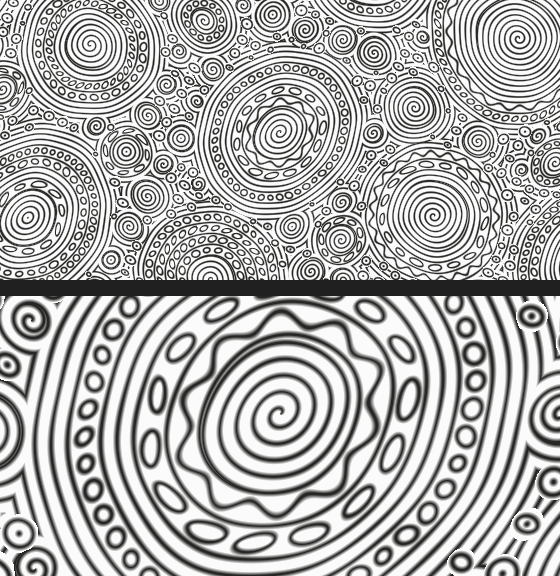
Top, the full canvas; bottom, a detail of the centre.
This pattern is drawn by a Shadertoy shader. Its source:

```glsl
// Ink doodle of packed spirals, ringed medallions, beads and contour lines.
// Disks of four sizes sit on nested hashed grids; each one shrinks to the room
// left by the larger ones, and the gaps are filled with distance contours.

const vec3 PAPER = vec3(0.985);
const vec3 INK = vec3(0.15, 0.15, 0.145);
const float STROKE = 0.0027;      // half width of a pen line
const float SOFTNESS = 0.0022;    // half width of its blurred edge
const float GAP_SPACING = 0.018;  // distance between contour lines
const float MARGIN = 0.014;       // room kept between disks
const float BIG = 0.66, MEDIUM = 0.27, SMALL = 0.13, TINY = 0.056; // grid cells
const float GRID_TILT = 0.42;
const float TAU = 6.2831853;

vec3 hash3(vec2 p) {
    vec3 q = vec3(dot(p, vec2(127.1, 311.7)), dot(p, vec2(269.5, 183.3)), dot(p, vec2(419.2, 371.9)));
    return fract(sin(q) * 43758.55);
}

// Random disk (centre, radius) that stays inside its grid cell
vec3 place(vec2 cell, float size) {
    vec3 h = hash3(cell + size * 37.0);
    float r = size * mix(0.3, 0.49, h.z);
    return vec3((cell + 0.5) * size + (h.xy - 0.5) * (size - 2.0 * r), r);
}

// Shrink a disk to the free room, or drop it
vec3 fit(vec3 disk, float room, float smallest) {
    float r = min(disk.z, room - MARGIN);
    return vec3(disk.xy, r < smallest ? -1.0 : r);
}

// Keep the nearer disk: xyz is the disk, w the signed distance
vec4 nearer(vec4 best, vec3 disk, vec2 p) {
    float d = length(p - disk.xy) - disk.z;
    return d < best.w ? vec4(disk, d) : best;
}

vec2 neighbour(vec2 p, float size, int i) {
    return floor(p / size - 0.5) + vec2(i & 1, i >> 1);
}

// Nearest disk among the big, then medium, then small ones
vec4 nearBig(vec2 p) {
    vec4 best = vec4(0.0, 0.0, 0.0, 0.5 * BIG);
    for (int i = 0; i < 4; i++) best = nearer(best, place(neighbour(p, BIG, i), BIG), p);
    return best;
}

vec4 nearMedium(vec2 p) {
    vec4 best = nearBig(p);
    best.w = min(best.w, 0.5 * MEDIUM);
    for (int i = 0; i < 4; i++) {
        vec3 disk = place(neighbour(p, MEDIUM, i), MEDIUM);
        best = nearer(best, fit(disk, nearBig(disk.xy).w, 0.045), p);
    }
    return best;
}

vec4 nearSmall(vec2 p) {
    vec4 best = nearMedium(p);
    best.w = min(best.w, 0.5 * SMALL);
    for (int i = 0; i < 4; i++) {
        vec3 disk = place(neighbour(p, SMALL, i), SMALL);
        best = nearer(best, fit(disk, nearMedium(disk.xy).w, 0.02), p);
    }
    return best;
}

// Distance to the nearest whole-number line of a phase
float lines(float phase, float spacing) {
    return abs(fract(phase + 0.5) - 0.5) * spacing;
}

float ellipseOutline(vec2 p, vec2 radii) {
    float k = length(p / radii);
    return abs((k - 1.0) * k / max(length(p / (radii * radii)), 1e-4));
}

// Double-width band of a medallion: plain rings, a wave, or beads and leaves
float band(float turn, float across, float radius, float spacing, vec3 h) {
    float edge = spacing - abs(across);
    if (h.x < 0.4) return min(edge, abs(across));
    float count = max(floor(TAU * radius / (spacing * mix(1.5, 3.8, h.y * h.y))), 3.0);
    float pitch = TAU * radius / count;
    if (h.x < 0.48) return min(edge, 0.75 * abs(across - 0.45 * spacing * sin(turn * count * TAU)));
    vec3 vary = hash3(vec2(floor(turn * count), h.z * 50.0));
    vec2 q = vec2((fract(turn * count) - 0.5) * pitch, across);
    q.x += q.y * (h.z - 0.5) * 1.6;
    q.y += q.x * (vary.x - 0.5) * 0.4;
    vec2 radii = vec2(0.36 * pitch, 0.56 * spacing) * mix(0.75, 1.05, vary.y);
    return min(edge, ellipseOutline(q, radii));
}

// Inside of a disk: decorated bands around a spiral or ringed core
float medallion(vec2 q, float size) {
    vec3 h = hash3(vec2(size * 91.0, size * 57.0));
    float spacing = mix(0.0145, 0.0195, smoothstep(0.03, 0.2, size));
    float r = length(q), turn = atan(q.y, q.x) / TAU;
    float pairs = floor(size * mix(0.4, 0.8, h.x) / (2.0 * spacing));
    if (size < 0.066) pairs = 0.0;
    float pair = floor((size - r) / (2.0 * spacing));
    if (pair < pairs) {
        float middle = size - (2.0 * pair + 1.0) * spacing;
        return band(turn + 0.5, r - middle, middle, spacing, hash3(vec2(pair, h.y * 30.0)));
    }
    float twist = h.z > 0.8 ? 0.0 : (h.y > 0.5 ? turn : -turn);
    float core = size - 2.0 * pairs * spacing;
    return min(core - r, lines(r / spacing + twist, spacing));
}

// Gaps: contours, interrupted by tiny ovals and dotted rings
float filler(vec2 p, float room) {
    float d = lines(room / GAP_SPACING, GAP_SPACING);
    vec2 cell = floor(p / TINY);
    vec3 disk = place(cell, TINY), h = hash3(cell + 9.0);
    float r = min(disk.z * 0.75, nearSmall(disk.xy).w - 0.005);
    if (r < 0.006) return d;
    vec2 q = p - disk.xy;
    if (length(q) > r + 0.006) return d;
    float dotMark = r > 0.012 ? length(q) - 0.001 : 1.0;
    return min(ellipseOutline(q, r * vec2(1.0, mix(0.65, 1.0, h.x))), dotMark);
}

void mainImage(out vec4 fragColor, in vec2 fragCoord) {
    vec2 p = fragCoord / iResolution.y;
    float pressure = 1.0 + 0.15 * sin(p.x * 23.0 + 3.0 * sin(p.y * 17.0));

    // Hand wobble, then a tilt that hides the grids
    p += 0.018 * sin(p.yx * vec2(5.0, 6.3) + vec2(1.0, 2.6));
    p += 0.0018 * sin(p.yx * vec2(41.0, 37.0));
    float c = cos(GRID_TILT), s = sin(GRID_TILT);
    p = mat2(c, s, -s, c) * p + vec2(2.3, 1.4);

    vec4 disk = nearSmall(p);
    float d = disk.w < 0.0 ? medallion(p - disk.xy, disk.z) : filler(p, disk.w);
    float soft = max(SOFTNESS, 0.5 / iResolution.y);
    float ink = 1.0 - clamp((d - STROKE * pressure + soft) / (2.0 * soft), 0.0, 1.0);
    fragColor = vec4(mix(PAPER, INK, ink), 1.0);
}
```
